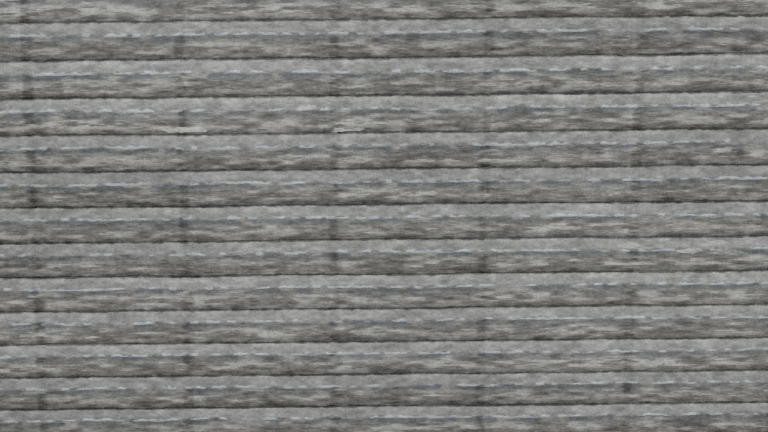
Give the GLSL for this texture, as a Shadertoy shader.

```glsl
// Weathered grey corrugated boards: twelve slightly tilted ridges that narrow downward.
// Each ridge has a pale upper face, a thin chalky crest, a dirty streaked lower face and
// a dark groove; stretched value noise supplies the grain, peeling and faint joints.

float hash(vec2 p) {
    return fract(sin(dot(p, vec2(127.1, 311.7))) * 43758.5453);
}

float noise(vec2 p) {
    vec2 i = floor(p), f = fract(p);
    f = f * f * (3.0 - 2.0 * f);
    return mix(mix(hash(i), hash(i + vec2(1, 0)), f.x),
               mix(hash(i + vec2(0, 1)), hash(i + vec2(1, 1)), f.x), f.y);
}

float fbm(vec2 p) {
    float sum = 0.0, amp = 0.53;
    for (int i = 0; i < 4; i++) {
        sum += amp * noise(p);
        p = p * 2.03 + 17.3;
        amp *= 0.5;
    }
    return sum;
}

// Ridge coordinate: whole part is the row, fraction runs down from its groove
float ridgeCoord(float depth) {
    return (0.0895 - sqrt(max(0.00801 - 0.00292 * (depth - 0.053), 0.0))) / 0.00146;
}

void mainImage(out vec4 fragColor, in vec2 fragCoord) {
    vec2 p = fragCoord / iResolution.y;
    float across = fragCoord.x / iResolution.x;
    float depth = 1.0 - p.y + 0.018 * across;
    depth += 0.003 * (noise(vec2(p.x * 9.0, depth * 12.0)) - 0.5);
    float n = ridgeCoord(depth);
    float row = floor(n), f = n - row;
    float aa = 9.0 / iResolution.y;

    // Grain at several scales, drawn out along the boards
    float grain = fbm(p * vec2(70, 130));
    float streak = fbm(vec2(p.x * 24.0, depth * 120.0) + 5.0);
    float blotch = fbm(vec2(p.x * 30.0, depth * 75.0) + 31.0);
    float rowTone = hash(vec2(row, 4.0));

    // Pale upper face, dirtier lower face that darkens toward the groove
    vec3 upper = vec3(0.575, 0.577, 0.572) + 0.2 * (blotch - 0.5);
    vec3 lower = vec3(0.5, 0.497, 0.485) + 0.38 * (streak - 0.5) - 0.05 * smoothstep(0.7, 0.95, f);
    float crest = 0.36 + 0.04 * (noise(vec2(p.x * 6.0, row * 7.0)) - 0.5);
    float below = smoothstep(-0.06, 0.08, f - crest + 0.25 * (blotch - 0.5));
    vec3 color = mix(upper, lower, below);

    // Peeling strips on the lower face, stronger on some rows
    float strip = smoothstep(0.46, 0.68, streak + 0.12 * (rowTone - 0.5));
    strip *= smoothstep(0.52, 0.68, f) * (1.0 - smoothstep(0.76, 0.9, f));
    strip *= 0.35 + 0.65 * noise(vec2(p.x * 5.0, row * 9.0));
    color = mix(color, vec3(0.66, 0.66, 0.64), 0.75 * strip);

    // Bluish shade under the crest and broken chalk line along it
    float shade = smoothstep(0.32, 0.42, f) * (1.0 - smoothstep(0.44, 0.6, f));
    color = mix(color, vec3(0.37, 0.39, 0.41), 0.65 * shade * smoothstep(0.35, 0.6, blotch));
    float chalk = 1.0 - smoothstep(0.01, 0.04 + aa, abs(f - crest + 0.09 * (grain - 0.5)));
    chalk *= smoothstep(0.25, 0.7, noise(vec2(p.x * 60.0, row * 5.0 + f * 6.0)));
    color = mix(color, vec3(0.71, 0.74, 0.76), 0.7 * chalk);

    // Thin groove, shadow above it and a lit lip below
    float gap = min(f, 1.0 - f) + 0.05 * (grain - 0.5);
    float lip = smoothstep(0.03, 0.08, f) * (1.0 - smoothstep(0.1, 0.2, f));
    color += 0.04 * lip * rowTone;
    color -= 0.05 * smoothstep(0.84, 0.98, f);
    float groove = 1.0 - smoothstep(0.0, 0.04 + aa, gap);
    groove *= 0.6 + 0.4 * noise(vec2(p.x * 7.0, floor(n + 0.5) * 3.0));
    color = mix(color, vec3(0.24, 0.24, 0.235), 0.9 * groove);

    // Faint vertical joints, converging toward the bottom
    float joint = (across - 0.436) / (0.189 + 0.013 * p.y) + 0.5;
    float offset = abs(fract(joint) - 0.5 + 0.06 * (blotch - 0.5));
    float stain = 1.0 - smoothstep(0.01, 0.05, offset);
    color -= 0.09 * stain * (0.25 + 0.75 * below) * smoothstep(0.25, 0.6, blotch);

    // Scattered pale chips
    for (int i = 0; i < 7; i++) {
        float k = float(i);
        vec2 center = vec2(1.75 * hash(vec2(k, 1.3)), 0.42 + 0.35 * hash(vec2(k, 8.6)));
        vec2 size = vec2(0.015 + 0.04 * hash(vec2(k, 3.7)), 0.007);
        float d = length((p - center) / size) + 2.2 * (blotch - 0.5);
        color = mix(color, vec3(0.68, 0.68, 0.665), 0.8 * (1.0 - smoothstep(0.7, 1.1, d)));
    }

    // Overall grit and slow tone drift
    color += 0.14 * (grain - 0.5) + 0.06 * (noise(p * 260.0) - 0.5);
    color += 0.04 * (rowTone - 0.5) + 0.05 * (noise(p * vec2(3, 4)) - 0.5);
    fragColor = vec4(clamp(color, 0.0, 1.0), 1.0);
}
```
